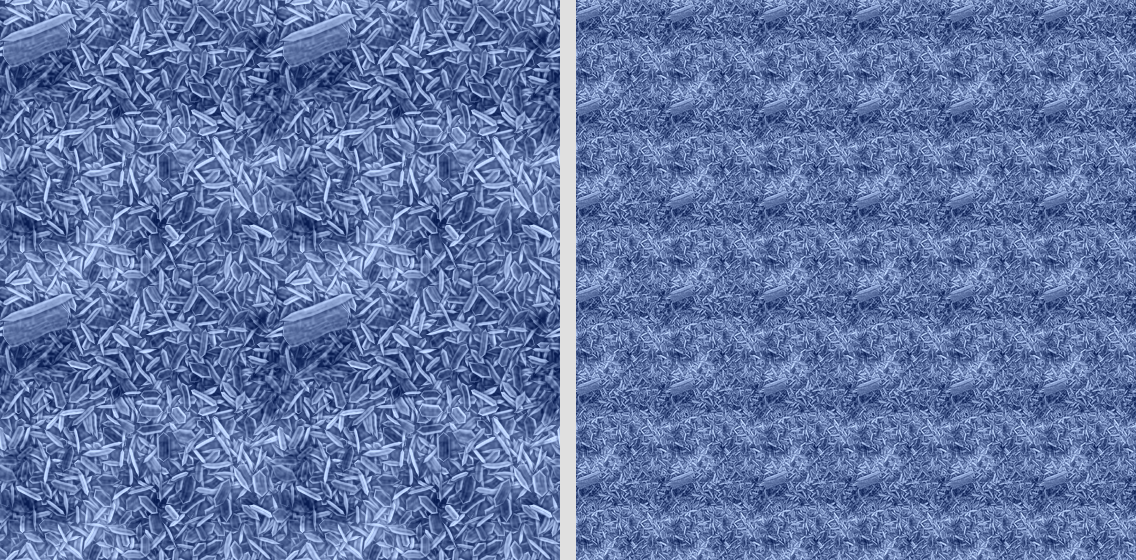
Left, the tile; right, the same tile 3 across and 3 down.
Write a Shadertoy shader that draws this texture.

```glsl
// Frosted mat of blue ice needles with dark hollows and one broad slab, repeated two by two.

const float REPEATS = 2.0;                      // tiles across and down
const vec3 DEEP_BLUE = vec3(0.10, 0.18, 0.385);
const vec3 FROST_BLUE = vec3(0.70, 0.79, 0.965);

// Lengths below are in units of one tile.
const int LAYERS = 7;
const float COARSEST_GRID = 8.0;                // cells per tile in the lowest layer
const float WARP = 0.012;                       // bends the crystals
const float SOFTNESS = 0.003;
const float OPACITY = 0.82;
const float RIM_WIDTH = 0.007;
const float RIM_GAIN = 0.62;
const float SHADOW_WIDTH = 0.014;
const float SHADOW_DEPTH = 0.52;
const vec2 HALF_WIDTH = vec2(0.0055, 0.025);    // thinnest and broadest crystal
const float BASE_TONE = 0.25;
const float GRAIN = 0.18;
const float PATCHINESS = 0.36;

// Final tone curve: input middle, output middle, slope, start of the soft shoulder.
const float MID_IN = 0.345;
const float MID_OUT = 0.50;
const float CONTRAST = 1.38;
const float SHOULDER = 0.70;

// Dark hollows and pale drifts: centre and radius.
const int HOLLOWS = 7;
const vec3 HOLLOW[HOLLOWS] = vec3[HOLLOWS](
    vec3(0.16, 0.73, 0.10), vec3(0.97, 0.66, 0.10), vec3(0.96, 0.54, 0.07),
    vec3(0.07, 0.36, 0.08), vec3(0.07, 0.18, 0.08), vec3(0.92, 0.85, 0.045),
    vec3(0.44, 0.90, 0.045));
const int DRIFTS = 3;
const vec3 DRIFT[DRIFTS] = vec3[DRIFTS](
    vec3(0.12, 0.03, 0.13), vec3(0.33, 0.14, 0.12), vec3(0.62, 0.52, 0.12));

// Broad slab and the bright bar along its upper edge.
const float SLAB_ANGLE = 0.33;
const vec2 SLAB_CENTRE = vec2(0.125, 0.840);
const vec2 SLAB_SIZE = vec2(0.125, 0.046);
const vec2 BAR_CENTRE = vec2(0.135, 0.900);
const vec2 BAR_SIZE = vec2(0.150, 0.015);

vec4 hash4(vec3 p) {
    vec4 q = fract(p.xyzx * vec4(0.1031, 0.1030, 0.0973, 0.1099));
    q += dot(q, q.wzxy + 33.33);
    return fract((q.xxyz + q.yzzw) * q.zywx);
}

// Two channels of value noise that wrap after `period` cells.
vec2 noise(vec2 p, float period) {
    vec2 i = floor(p), f = fract(p);
    f = f * f * (3.0 - 2.0 * f);
    vec2 a = mod(i, period), b = mod(i + 1.0, period);
    return mix(mix(hash4(vec3(a, 7.0)).xy, hash4(vec3(b.x, a.y, 7.0)).xy, f.x),
               mix(hash4(vec3(a.x, b.y, 7.0)).xy, hash4(vec3(b, 7.0)).xy, f.x), f.y);
}

// Offset to the nearest repeat of a point in the tile.
vec2 wrapOffset(vec2 d) { return d - floor(d + 0.5); }

// Ragged round area, 1 inside.
float patchMask(vec2 p, vec3 area, float ragged) {
    float reach = length(wrapOffset(p - area.xy)) / area.z + 0.8 * (ragged - 0.5);
    return 1.0 - smoothstep(0.4, 1.1, reach);
}

// Lays one crystal with bright rims and a cast shadow over the tone.
void paintShard(inout float tone, vec2 p, float angle, vec2 size, float taper, float body, float rimGain) {
    float c = cos(angle), s = sin(angle);
    vec2 r = vec2(c * p.x + s * p.y, c * p.y - s * p.x);
    float d = abs(r.y) - size.y * min(1.0, taper * (1.0 - abs(r.x) / size.x));
    tone *= 1.0 - SHADOW_DEPTH * (1.0 - smoothstep(0.0, SHADOW_WIDTH, d));
    float rim = 1.0 - smoothstep(0.0, RIM_WIDTH, abs(d + 0.6 * RIM_WIDTH));
    float bevel = clamp(r.y / size.y, -1.0, 1.0);
    float streak = 0.2 * (noise(r * vec2(25.0, 170.0) + 40.0 * body, 512.0).x - 0.5);
    float surface = body + 0.1 * bevel + streak + rimGain * rim * (0.8 + 0.35 * bevel);
    tone = mix(tone, surface, OPACITY * (1.0 - smoothstep(-SOFTNESS, SOFTNESS, d)));
}

// One jittered crystal per cell; row order keeps overlaps consistent.
void paintLayer(inout float tone, vec2 p, float grid, float seed, float density) {
    for (int k = 0; k < 9; k++) {
        vec2 cell = floor(p * grid) + vec2(k % 3 - 1, k / 3 - 1);
        vec3 id = vec3(mod(cell, grid), seed);
        vec4 place = hash4(id), look = hash4(id + vec3(0.0, 0.0, 50.0));
        if (look.w > density) continue;
        vec2 size = vec2(mix(0.45, 0.82, place.w) / grid, mix(HALF_WIDTH.x, HALF_WIDTH.y, look.x * look.x));
        // Thin crystals are pale, broad ones are dark windows.
        float body = mix(0.50, 0.16, smoothstep(0.006, 0.019, size.y)) + 0.36 * (look.y - 0.4);
        paintShard(tone, p - (cell + place.xy) / grid, 6.2832 * place.z, size,
                   mix(1.2, 4.0, look.z), body, RIM_GAIN * mix(0.55, 1.2, fract(7.0 * look.z)));
    }
}

void mainImage(out vec4 fragColor, in vec2 fragCoord) {
    vec2 p = fragCoord / iResolution.xy * REPEATS;
    float fine = noise(p * 110.0, 110.0).x;
    float rough = noise(p * 48.0, 48.0).x;
    float ragged = noise(p * 24.0, 24.0).x;
    float tone = BASE_TONE * (0.5 + rough);

    // A few long crystals, then dense bent needles, finer toward the top.
    vec2 bent = p + WARP * (noise(p * 17.0, 17.0) - 0.5);
    paintLayer(tone, bent, 6.0, 20.0, 0.4);
    for (int i = 0; i < LAYERS; i++)
        paintLayer(tone, bent, COARSEST_GRID + float(i), float(i) + 1.0, 1.0);

    // Thicker and thinner frost, pale drifts, then hollows with a crumbly floor.
    tone += PATCHINESS * (0.6 * noise(p * 5.0, 5.0).x + 0.4 * noise(p * 11.0, 11.0).y - 0.5);
    for (int i = 0; i < DRIFTS; i++)
        tone += 0.13 * patchMask(p, DRIFT[i], ragged);
    float hollow = 0.0;
    for (int i = 0; i < HOLLOWS; i++)
        hollow = max(hollow, patchMask(p, HOLLOW[i], ragged));
    tone = mix(tone, 0.4 * rough * fine + 0.4 * tone - 0.12, 0.85 * hollow);

    // Slab and bar.
    paintShard(tone, wrapOffset(bent - SLAB_CENTRE), SLAB_ANGLE, SLAB_SIZE, 7.0, 0.36, 0.30);
    paintShard(tone, wrapOffset(bent - BAR_CENTRE), SLAB_ANGLE, BAR_SIZE, 3.0, 0.62, 0.30);

    tone = (tone + GRAIN * (fine - 0.5) - MID_IN) * CONTRAST + MID_OUT;
    tone -= 0.4 * max(tone - SHOULDER, 0.0);
    fragColor = vec4(mix(DEEP_BLUE, FROST_BLUE, clamp(tone, -0.12, 1.15)), 1.0);
}
```
